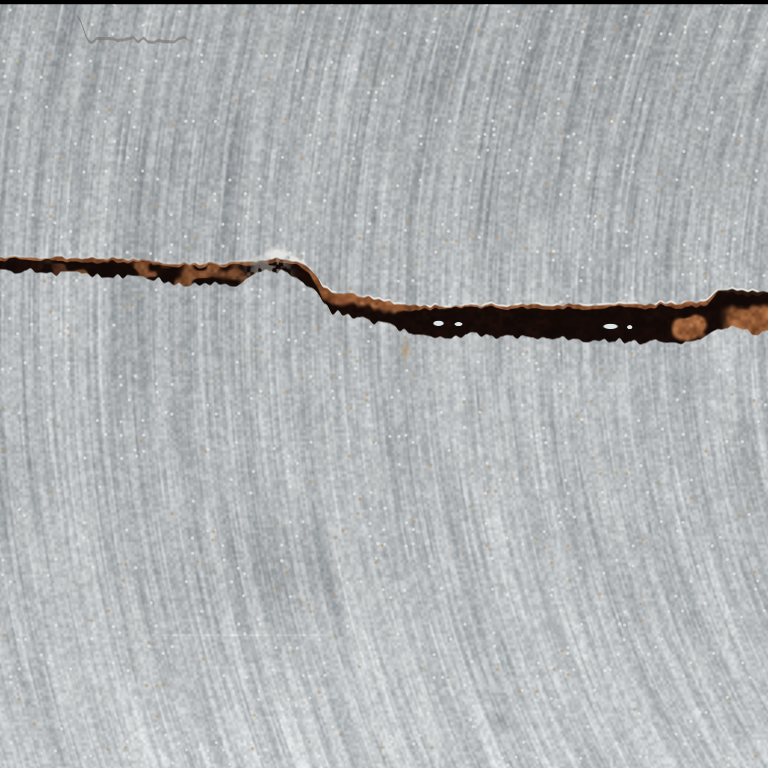
Write a three.js fragment shader that draws this texture.

```glsl
// Brushed grey metal with curved machining streaks, split by a jagged rusty crack
varying vec2 vUv;

const vec3 VOID_BLACK = vec3(0.065, 0.035, 0.027);
const vec3 RUST_DARK = vec3(0.34, 0.18, 0.09);
const vec3 RUST_LIGHT = vec3(0.76, 0.50, 0.32);
const vec3 BARE_EDGE = vec3(0.89, 0.89, 0.88);

float hash(vec2 p) {
  vec3 q = fract(vec3(p.xyx) * 0.1031);
  q += dot(q, q.yzx + 33.33);
  return fract((q.x + q.y) * q.z);
}

float noise(vec2 p) {
  vec2 i = floor(p), f = fract(p);
  f = f * f * (3.0 - 2.0 * f);
  return mix(mix(hash(i), hash(i + vec2(1.0, 0.0)), f.x),
             mix(hash(i + vec2(0.0, 1.0)), hash(i + 1.0), f.x), f.y);
}

// One randomly placed dot in some of the cells of a grid
float specks(vec2 p, float scale, float density) {
  vec2 cell = floor(p * scale);
  vec2 centre = 0.3 + 0.4 * vec2(hash(cell + 3.7), hash(cell + 19.1));
  float dotShape = 1.0 - smoothstep(0.1, 0.32, length(fract(p * scale) - centre));
  return dotShape * step(1.0 - density, hash(cell + 51.3));
}

float blob(vec2 p, vec2 centre, vec2 radius) {
  vec2 q = (p - centre) / radius;
  return exp(-dot(q, q));
}

float step2(float x, float a, float b) { return smoothstep(a, b, x); }

float window(float x, float a, float b, float soft) {
  return smoothstep(a - soft, a + soft, x) * (1.0 - smoothstep(b - soft, b + soft, x));
}

// Jagged height offset along the crack
float ragged(float x, float seed) {
  return (noise(vec2(x * 55.0, seed)) - 0.5) * 0.6 + (noise(vec2(x * 150.0, seed + 9.0)) - 0.5);
}

float crackTop(float x) {
  float y = 0.664 - 0.008 * step2(x, 0.10, 0.27) + 0.006 * step2(x, 0.31, 0.345);
  y -= 0.010 * step2(x, 0.36, 0.41) + 0.034 * step2(x, 0.395, 0.435);
  y -= 0.016 * step2(x, 0.44, 0.54) - 0.004 * step2(x, 0.65, 0.92);
  return y + 0.018 * step2(x, 0.915, 0.94) - 0.005 * step2(x, 0.95, 1.0);
}

float crackBottom(float x) {
  float y = 0.648 - 0.010 * step2(x, 0.0, 0.2) - 0.008 * step2(x, 0.2, 0.24);
  y += 0.019 * step2(x, 0.305, 0.345) - 0.020 * step2(x, 0.35, 0.41);
  y -= 0.035 * step2(x, 0.405, 0.435) + 0.016 * step2(x, 0.435, 0.5);
  y -= 0.014 * step2(x, 0.5, 0.55) + 0.010 * step2(x, 0.55, 0.88);
  return y + 0.018 * step2(x, 0.9, 0.94) - 0.006 * step2(x, 0.95, 1.0);
}

vec3 brushedMetal(vec2 p) {
  // Arcs around a far centre on the right
  vec2 arm = p - vec2(1.95, 0.59);
  float r = length(arm), along = atan(arm.y, -arm.x);
  float streak = (noise(vec2(r * 75.0, along * 5.0)) - 0.5) * 0.055;
  streak += (noise(vec2(r * 190.0, along * 9.0 + 4.0)) - 0.5) * 0.12;
  streak += (noise(vec2(r * 340.0, along * 24.0 + 8.0)) - 0.5) * 0.10;
  float grain = (noise(p * 260.0) - 0.5) * 0.11 + (noise(p * 130.0 + 7.0) - 0.5) * 0.05;

  float light = 0.688 + 0.085 * smoothstep(0.42, 0.0, p.y);
  light += 0.025 * window(p.y, 0.25, 0.7, 0.12) - 0.03 * blob(p, vec2(0.85, 0.9), vec2(0.4, 0.2));
  light += (noise(p * 5.0) - 0.5) * 0.035;
  light -= 0.055 * blob(p, vec2(0.39, 0.26), vec2(0.09, 0.05));
  light -= 0.05 * blob(p, vec2(0.0, 0.38), vec2(0.04, 0.07));
  light -= 0.10 * blob(p, vec2(0.652, 0.06), vec2(0.012, 0.01));
  light += 0.06 * window(p.x, 0.2, 0.42, 0.03) * blob(p, vec2(p.x, 0.173), vec2(1.0, 0.0015));
  float value = light + streak + grain;
  vec3 colour = value + vec3(-0.008, 0.006, 0.012) - vec3(0.12, 0.03, -0.04) * min(streak, 0.0) * -1.0;
  colour = mix(colour, vec3(0.91), specks(p, 105.0, 0.06) * 0.75);
  return mix(colour, vec3(0.70, 0.60, 0.48), specks(p + 0.37, 95.0, 0.022) * 0.6);
}

vec3 crackInside(vec2 p, float depth) {
  float patches = noise(p * vec2(65.0, 95.0)), fine = noise(p * 210.0);
  vec3 rust = mix(RUST_DARK, RUST_LIGHT, patches * 0.55 + fine * 0.45);
  float rim = 0.004 + 0.011 * window(p.x, 0.405, 0.52, 0.025);
  float rusty = 1.0 - smoothstep(rim * 0.6, rim * 1.2, depth + (patches - 0.5) * 0.007);
  rusty = max(rusty, 0.75 * window(p.x, 0.08, 0.33, 0.05) * smoothstep(0.5, 0.75, patches));
  rusty = max(rusty, smoothstep(0.3, 0.6, blob(p, vec2(0.9, 0.572), vec2(0.024, 0.018)) * (0.5 + patches)));
  rusty = max(rusty, step2(p.x, 0.935, 0.955) * smoothstep(0.018, 0.03, depth + patches * 0.01));
  rusty *= 1.0 - 0.8 * step2(p.x, 0.925, 0.94) * (1.0 - smoothstep(0.012, 0.022, depth));
  vec3 colour = mix(VOID_BLACK + 0.07 * patches * fine * vec3(1.0, 0.4, 0.2), rust, rusty);
  float greyBridge = window(p.x, 0.325, 0.375, 0.015) * smoothstep(0.35, 0.65, fine);
  colour = mix(colour, vec3(0.50, 0.49, 0.47), greyBridge * 0.8);
  // Glints seen through the gap
  float glint = blob(p, vec2(0.571, 0.579), vec2(0.008, 0.004)) + blob(p, vec2(0.597, 0.578), vec2(0.006, 0.003));
  glint += blob(p, vec2(0.795, 0.575), vec2(0.011, 0.004)) + blob(p, vec2(0.82, 0.574), vec2(0.004, 0.003));
  return mix(colour, vec3(0.86, 0.90, 0.90), smoothstep(0.35, 0.65, glint));
}

void main() {
  vec2 p = vUv;
  vec3 colour = brushedMetal(p);

  // Flaked stain outline and rust drip
  float stainLine = 0.947 + 0.006 * ragged(p.x, 31.0) + 0.035 * (1.0 - step2(p.x, 0.098, 0.118));
  float stain = window(p.x, 0.1, 0.245, 0.004) * (1.0 - smoothstep(0.001, 0.003, abs(p.y - stainLine)));
  colour = mix(colour, vec3(0.48, 0.46, 0.44), stain * 0.65);
  colour = mix(colour, vec3(0.70, 0.53, 0.34), 0.6 * blob(p, vec2(0.528, 0.543), vec2(0.004, 0.009)));

  // Bright torn lip above the crack
  float depth = crackTop(p.x) + 0.004 * ragged(p.x, 2.0) - p.y;
  float height = p.y - crackBottom(p.x) - 0.007 * ragged(p.x, 17.0);
  float lipWidth = 0.004 + 0.017 * blob(p, vec2(0.36, p.y), vec2(0.022, 1.0));
  float lip = smoothstep(-lipWidth, -lipWidth * 0.4, depth) * (0.3 + 0.7 * step2(p.x, 0.32, 0.36));
  float torn = smoothstep(0.2, 0.6, noise(p * vec2(120.0, 170.0)));
  colour = mix(colour, BARE_EDGE, lip * torn * step(0.0, height));

  float crack = smoothstep(-0.0015, 0.0015, min(depth, height));
  colour = mix(colour, crackInside(p, depth), crack);

  // Black strip at the upper border
  colour *= 1.0 - smoothstep(0.9935, 0.9955, p.y);
  gl_FragColor = vec4(colour, 1.0);
}
```
